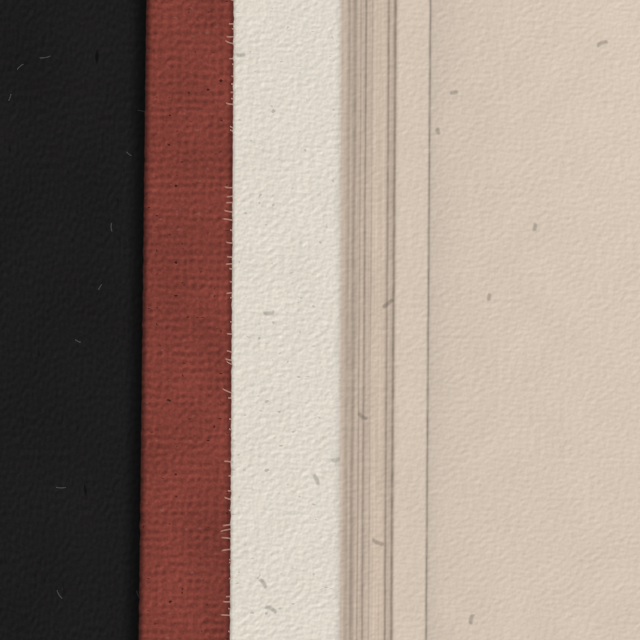
Give the GLSL for this texture, as a WebGL 2 fragment shader.

```glsl
#version 300 es
precision highp float;
// Close view of a book edge: black board, red cloth strip, pale card and a stack of cream leaves.

#define CLOTH_LEFT 0.2225
#define CLOTH_RIGHT 0.3620
#define CARD_RIGHT 0.5300
#define PAGE_LEFT 0.6690
#define WEAVE_COUNT 76.0
#define WEAVE_DEPTH 0.17
#define PAPER_RELIEF 0.085
#define CLOTH_GRAIN 0.30
#define FRAY_ROWS 74.0

uniform vec2 u_resolution;
out vec4 fragColor;

const vec3 BLACK = vec3(0.118, 0.113, 0.113);
const vec3 RED = vec3(0.485, 0.240, 0.207);
const vec3 CARD = vec3(0.868, 0.839, 0.790);
const vec3 LEAF = vec3(0.765, 0.697, 0.632);
const vec3 PAGE = vec3(0.836, 0.776, 0.712);
const vec3 LINT = vec3(0.740, 0.620, 0.550);

// Grooves between leaves: position, half width, darkness
const vec3 GROOVES[8] = vec3[8](
  vec3(0.5425, 0.0030, 0.12), vec3(0.5515, 0.0035, 0.17),
  vec3(0.5610, 0.0016, 0.11), vec3(0.5690, 0.0020, 0.19),
  vec3(0.5790, 0.0014, 0.07), vec3(0.6045, 0.0020, 0.19),
  vec3(0.6145, 0.0026, 0.25), vec3(0.6690, 0.0021, 0.23));

vec2 hash2(vec2 p) {
  vec3 q = fract(p.xyx * vec3(0.1031, 0.1030, 0.0973));
  q += dot(q, q.yzx + 33.33);
  return fract((q.xx + q.yz) * q.zy);
}

// Gradient noise, roughly -0.7 to 0.7
float noise(vec2 p) {
  vec2 i = floor(p), f = fract(p);
  vec2 w = f * f * f * (f * (f * 6.0 - 15.0) + 10.0);
  vec4 n;
  for (int k = 0; k < 4; k++) {
    vec2 corner = vec2(k & 1, k >> 1);
    n[k] = dot(hash2(i + corner) * 2.0 - 1.0, f - corner);
  }
  return mix(mix(n.x, n.y, w.x), mix(n.z, n.w, w.x), w.y);
}

// Surface lit from the upper left
float relief(vec2 p) {
  return noise(p) - noise(p + vec2(-0.35, 0.45));
}

// Scattered curved hairs; p is in cells, density is the share of cells filled
float hairs(vec2 p, float density, float halfLength, float thickness, float blur) {
  float cover = 0.0;
  for (int k = 0; k < 9; k++) {
    vec2 cell = floor(p) + vec2(k % 3, k / 3) - 1.0;
    vec2 r = hash2(cell + 17.0), s = hash2(cell + 71.0);
    vec2 d = p - cell - r;
    float a = s.x * 6.283;
    d = mat2(cos(a), -sin(a), sin(a), cos(a)) * d;
    d.y += (r.x - 0.5) * 3.0 * d.x * d.x;
    d.x = max(abs(d.x) - halfLength * (0.4 + r.y), 0.0);
    cover += step(s.y, density) * (1.0 - smoothstep(thickness, thickness + blur, length(d)));
  }
  return min(cover, 1.0);
}

// Loose threads poking left out of the frayed cloth edge; x is distance left of it
float fray(float x, float y, float px) {
  float cover = 0.0;
  for (int k = -1; k <= 1; k++) {
    float row = floor(y * FRAY_ROWS) + float(k);
    vec2 r = hash2(vec2(row, 5.0)), s = hash2(vec2(row, 9.0));
    float reach = 0.003 + 0.015 * r.x * r.x;
    float curve = (s.x - 0.35) * 0.6 * x + (s.y - 0.5) * 45.0 * x * x;
    float d = abs(y - (row + r.y) / FRAY_ROWS - curve);
    float along = smoothstep(-0.003, 0.0, x) * (1.0 - smoothstep(reach * 0.7, reach, x));
    cover += along * (1.0 - smoothstep(0.0004, 0.0008 + px, d)) * step(0.3, s.y);
  }
  return min(cover, 1.0);
}

vec3 blackBoard(vec2 uv, float toCloth, float px) {
  float grain = relief(uv * vec2(150.0, 105.0)) + 0.6 * noise(uv * 260.0);
  float cloud = noise(uv * vec2(11.0, 7.0));
  vec3 c = BLACK * (1.0 + CLOTH_GRAIN * grain * 0.7 + 0.10 * cloud);
  c *= 1.0 - 0.4 * smoothstep(0.42, 0.65, noise(uv * vec2(95.0, 28.0) + 40.0));
  c += 0.13 * hairs(uv * 24.0, 0.07, 0.15, 0.008, 24.0 * px);
  return c * mix(0.45, 1.0, smoothstep(-0.002, 0.030, toCloth));
}

vec3 redCloth(vec2 uv, float fromLeft, float toRight) {
  vec2 w = vec2(fromLeft, uv.y) * WEAVE_COUNT;
  w += 0.35 * vec2(noise(uv * 35.0), noise(uv * 35.0 + 9.0));
  vec2 thread = 0.5 + 0.5 * cos(6.2832 * w);
  float gap = thread.y * (0.35 + 0.65 * thread.x);
  float wear = 0.75 + noise(uv * vec2(28.0, 42.0) + 3.0);
  vec3 c = RED * (1.06 - WEAVE_DEPTH * gap * wear);
  c *= 1.0 + CLOTH_GRAIN * (0.55 * relief(uv * 125.0) + 0.4 * noise(uv * 240.0));
  c *= 1.0 + 0.12 * noise(uv * vec2(13.0, 9.0));
  c = mix(c, vec3(0.56, 0.39, 0.35), 0.5 * smoothstep(0.32, 0.6, noise(uv * vec2(85.0, 130.0))));
  c *= 1.0 - 0.45 * smoothstep(0.38, 0.6, noise(uv * vec2(100.0, 140.0) + 51.0));
  c *= mix(0.52, 1.0, smoothstep(-0.001, 0.012, fromLeft));
  return c * mix(0.70, 1.0, smoothstep(0.0, 0.009, toRight));
}

vec3 paper(vec2 uv, float px) {
  // Card, leaf stack and open page tints
  float x = uv.x - 0.007 * (uv.y - 0.5);
  float cardEdge = uv.x - CARD_RIGHT - 0.002 * (uv.y - 0.5);
  float onCard = 1.0 - smoothstep(-0.002, 0.004 + px, cardEdge);
  vec3 c = mix(LEAF, PAGE * 0.99, smoothstep(0.612, 0.623, x));
  c = mix(c, LEAF * 1.05, smoothstep(0.577, 0.583, x) * (1.0 - smoothstep(0.598, 0.603, x)));
  float inStack = (1.0 - onCard) * (1.0 - smoothstep(0.61, 0.63, x));
  c *= 1.0 + 0.07 * inStack * noise(vec2(x * 270.0, uv.y * 5.0));
  for (int k = 0; k < 8; k++) {
    float d = (x - GROOVES[k].x + 0.0006 * noise(vec2(uv.y * 24.0, float(k)))) / GROOVES[k].y;
    c *= 1.0 - GROOVES[k].z * exp(-d * d) * (0.9 + 0.5 * noise(vec2(uv.y * 45.0, float(k) * 3.0)));
  }
  float past = x - PAGE_LEFT;
  c *= 1.0 - 0.055 * step(0.0, past) * exp(-past * 38.0);
  c *= 1.0 + 0.025 * smoothstep(0.72, 1.0, uv.x) * uv.y;
  c = mix(c, CARD * (1.0 - 0.06 * smoothstep(-0.010, 0.001, cardEdge)), onCard);

  // Pressed fibre surface, pits and specks
  float bumps = relief(uv * vec2(105.0, 145.0)) + 0.6 * relief(uv * 215.0 + 7.0);
  c *= 1.0 + PAPER_RELIEF * mix(0.65, 1.0, onCard) * bumps + 0.02 * noise(uv * 18.0);
  c *= 1.0 - 0.14 * onCard * smoothstep(0.36, 0.6, noise(uv * vec2(95.0, 130.0) + 23.0));
  return c * (1.0 - 0.17 * hairs(uv * 19.0 + 31.0, 0.07, 0.10, 0.015, 0.05 + 19.0 * px));
}

void main() {
  vec2 uv = gl_FragCoord.xy / u_resolution;
  float px = 1.0 / min(u_resolution.x, u_resolution.y);
  float lean = uv.y - 0.5;

  // Signed distances from the two slightly tilted cloth edges
  float left = uv.x - CLOTH_LEFT - 0.012 * lean + 0.0018 * noise(vec2(uv.y * 70.0, 1.0));
  float right = uv.x - CLOTH_RIGHT - 0.006 * lean + 0.0022 * noise(vec2(uv.y * 85.0, 2.0));

  vec3 color = mix(blackBoard(uv, -left, px), redCloth(uv, left, -right), smoothstep(-px, px, left));
  vec3 card = paper(uv, px) * mix(0.84, 1.0, smoothstep(0.0, 0.006, right));
  color = mix(color, card, smoothstep(-px, px, right));
  color = mix(color, LINT, 0.65 * fray(-right, uv.y, px));
  fragColor = vec4(color, 1.0);
}
```
